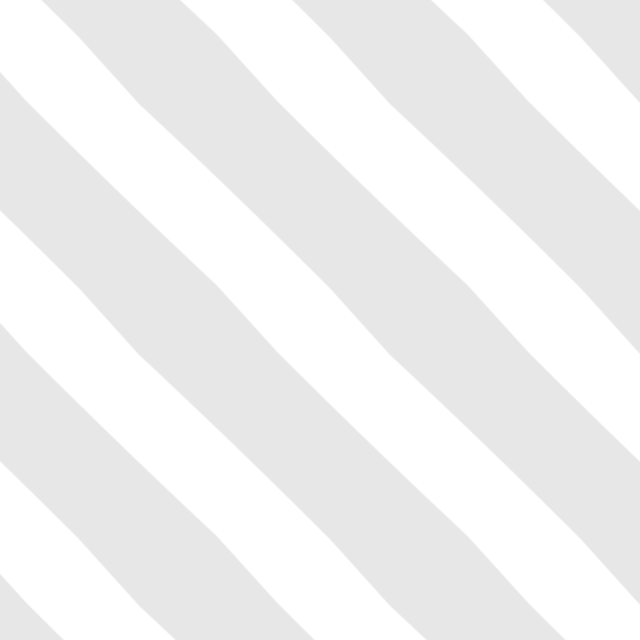
Write a WebGL 2 fragment shader that draws this pattern.

```glsl
#version 300 es
precision highp float;
// Broad pale grey diagonal stripes falling to the right on white.
// Stripes come from the fraction of x + y over one period; each edge is
// pushed outward by a hand-cut wobble that repeats once per period.

uniform vec2 u_resolution;
out vec4 fragColor;

// Bulge along an edge: 1 at the kink, a quick drop, then a slow return.
float edgeBulge(float phase) {
    float d = fract(phase);
    float drop = max(1.0 - d / 0.24, 0.0);
    float rise = max((d - 0.24) / 0.76, 0.0);
    return drop + rise * rise;
}

void main() {
    vec2 uv = gl_FragCoord.xy / u_resolution;
    const float period = 0.392;
    float along = uv.x / period;
    float across = fract((uv.x + uv.y - 1.0) / period);

    // The two edges share one wobble, turned half a revolution.
    float lowerEdge = 0.166 - 0.026 * edgeBulge(0.555 - along);
    float upperEdge = 0.702 + 0.025 * edgeBulge(along - 0.864);

    // Soft edges, never thinner than about a pixel.
    float soft = max(0.007, 1.0 / (period * min(u_resolution.x, u_resolution.y)));
    float stripe = smoothstep(-soft, soft, across - lowerEdge)
                 * smoothstep(-soft, soft, upperEdge - across);

    vec3 white = vec3(1.0);
    vec3 paleGrey = vec3(0.905);
    fragColor = vec4(mix(white, paleGrey, stripe), 1.0);
}
```
